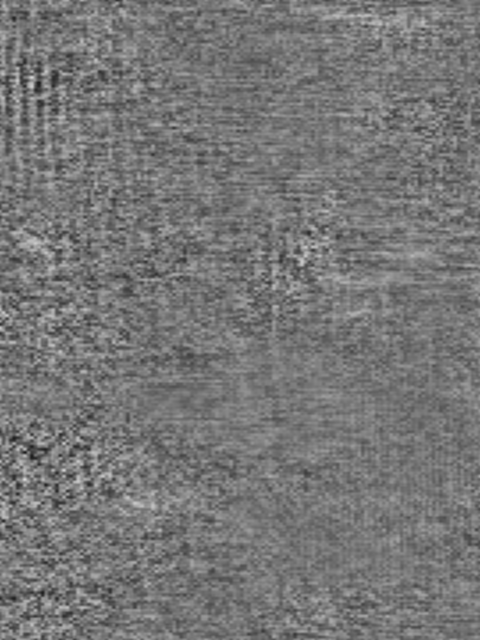
Write a Shadertoy shader that draws this texture.

```glsl
// Grey grainy static with horizontal streaks, bright smears and faint wavy stripes.

const float TAU = 6.2832;
const float MEAN_GREY = 0.466;

float hash(vec2 p) {
    return fract(sin(dot(p, vec2(127.1, 311.7))) * 43758.5453);
}

// Smooth value noise from -1 to 1; cells counts the grid cells across the canvas.
float noise(vec2 uv, vec2 cells, float seed) {
    vec2 p = uv * cells;
    vec2 i = floor(p);
    vec2 f = smoothstep(0.0, 1.0, p - i);
    i += seed * 17.0;
    float low = mix(hash(i), hash(i + vec2(1, 0)), f.x);
    float high = mix(hash(i + vec2(0, 1)), hash(i + vec2(1, 1)), f.x);
    return 2.0 * mix(low, high, f.y) - 1.0;
}

// Soft elliptical window, 1 at its centre.
float spot(vec2 uv, vec2 centre, vec2 radius) {
    vec2 d = (uv - centre) / radius;
    return exp(-dot(d, d));
}

// Bright horizontal dashes scattered around a centre.
float smears(vec2 uv, vec2 centre, vec2 spread, int count, float seed) {
    float sum = 0.0;
    for (int i = 0; i < count; i++) {
        float k = float(i);
        vec2 jitter = vec2(hash(vec2(k, seed)), hash(vec2(k, seed + 5.0))) - 0.5;
        float row = (k + 0.5) / float(count) - 0.5;
        vec2 at = centre + spread * vec2(2.0 * jitter.x, 2.0 * row + 0.3 * jitter.y);
        float strength = mix(0.4, 1.0, hash(vec2(seed, k)));
        sum += strength * spot(uv, at, vec2(0.085, 0.009));
    }
    return sum;
}

// Wobbling stripes along the x axis.
float stripes(vec2 uv, float count, float wobble) {
    float shift = wobble * noise(uv, vec2(6.0, 22.0), 3.0);
    return sin(TAU * (uv.x * count + shift));
}

// Rings around a centre, measured in canvas heights.
float rings(vec2 uv, vec2 centre, float count) {
    vec2 d = (uv - centre) * vec2(0.75, 1.0);
    return sin(TAU * count * length(d));
}

// How rough the grain is in each part of the canvas.
float roughness(vec2 uv) {
    float r = 0.115 + 0.085 * (1.0 - smoothstep(0.1, 0.5, uv.x));
    r += 0.025 * smoothstep(0.4, 0.65, uv.y);
    r += 0.09 * spot(uv, vec2(0.62, 0.58), vec2(0.13, 0.09));
    r += 0.06 * spot(uv, vec2(0.93, 0.80), vec2(0.12, 0.10));
    r += 0.09 * spot(uv, vec2(0.62, 0.03), vec2(0.14, 0.05));
    r += 0.08 * spot(uv, vec2(0.12, 0.22), vec2(0.14, 0.12));
    r -= 0.06 * spot(uv, vec2(0.30, 0.38), vec2(0.30, 0.045));
    return r * (1.0 + 0.4 * noise(uv, vec2(9.0, 16.0), 1.0));
}

void mainImage(out vec4 fragColor, in vec2 fragCoord) {
    vec2 uv = fragCoord / iResolution.xy;

    // Fine and medium grain
    float grain = 0.75 * noise(uv, vec2(135.0, 215.0), 2.0)
                + 0.5 * noise(uv, vec2(75.0, 140.0), 4.0);
    float grey = MEAN_GREY + roughness(uv) * grain;

    // Thin horizontal streaks, gathered in loose bands
    float topRight = spot(uv, vec2(0.85, 0.98), vec2(0.30, 0.05));
    float band = 0.6 + 0.5 * noise(uv, vec2(3.0, 14.0), 6.0) + 0.7 * topRight;
    float streak = 0.6 * noise(uv, vec2(16.0, 240.0), 7.0)
                 + 0.6 * noise(uv, vec2(34.0, 200.0), 8.0);
    grey += 0.12 * band * streak;

    // Cloudy shading
    grey += 0.022 * noise(uv, vec2(8.0, 18.0), 9.0);
    grey += 0.022 * noise(uv, vec2(22.0, 50.0), 10.0);

    // Upright stripes at the left and in the middle
    float broken = 0.7 + 0.5 * noise(uv, vec2(14.0, 60.0), 11.0);
    float corner = spot(uv, vec2(0.03, 0.88), vec2(0.17, 0.19));
    float lower = spot(uv, vec2(0.09, 0.26), vec2(0.11, 0.06));
    float middle = spot(uv, vec2(0.61, 0.61), vec2(0.12, 0.06));
    grey += 0.11 * corner * broken * stripes(uv, 32.0, 0.25);
    grey += 0.07 * (lower + middle) * broken * stripes(uv, 30.0, 0.6);

    // Fine hatching and curved ripples at the lower right
    float hatched = spot(uv, vec2(0.85, 0.22), vec2(0.25, 0.20));
    grey += 0.03 * hatched * broken * stripes(uv, 75.0, 0.2);
    float rippled = spot(uv, vec2(0.58, 0.33), vec2(0.24, 0.10));
    grey += 0.022 * rippled * rings(uv, vec2(0.68, 0.18), 26.0);

    // Bright smears
    float glow = smears(uv, vec2(0.78, 0.96), vec2(0.16, 0.025), 4, 1.0);
    glow += smears(uv, vec2(0.77, 0.61), vec2(0.05, 0.11), 5, 2.0);
    glow += smears(uv, vec2(0.17, 0.76), vec2(0.06, 0.20), 4, 3.0);
    glow += spot(uv, vec2(0.30, 0.21), vec2(0.085, 0.014));
    grey += 0.15 * glow * (0.8 + 0.4 * streak);

    fragColor = vec4(vec3(clamp(grey, 0.12, 0.92)), 1.0);
}
```
